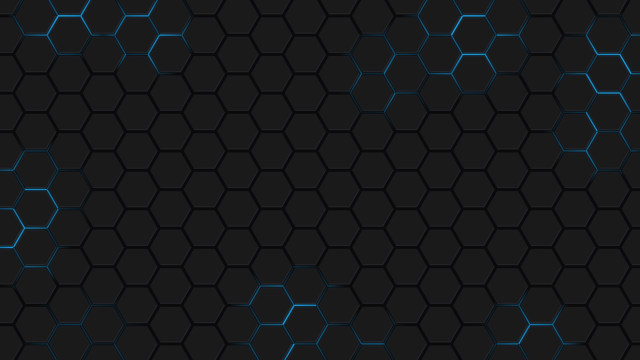
Write a Shadertoy shader that draws this pattern.

```glsl
// Dark flat-topped hexagon tiles parted by black grooves, with blue light in some grooves.
// Each point finds its nearest tile centre; the distance to the tile border shapes the
// groove and rim, and soft pools of light, varied by a hash per edge, colour the grooves.

#define PITCH 0.1072                    // tile height, in canvas heights
#define COLUMN 0.0936                   // spacing of tile columns
#define ORIGIN vec2(0.0995, 0.420)      // centre of one tile
#define GROOVE 0.042                    // half width of groove, in tile heights
#define CORE 0.017                      // half width of lit line, in tile heights
#define HALO 0.045                      // reach of the glow, in tile heights
#define FACE_COLOR vec3(0.100, 0.100, 0.107)
#define GROOVE_COLOR vec3(0.040, 0.040, 0.044)
#define RIM_COLOR vec3(0.050, 0.050, 0.054)
#define LIGHT_COLOR vec3(0.09, 0.64, 0.92)

const float SQRT3 = 1.7320508;
const int POOL_COUNT = 12;

// Pools of light: centre, radius, strength
const vec4 POOLS[POOL_COUNT] = vec4[](
    vec4(0.17, 0.97, 0.15, 1.0), vec4(0.41, 0.91, 0.14, 0.9),
    vec4(1.30, 0.91, 0.19, 1.0), vec4(1.08, 0.79, 0.15, 0.6),
    vec4(1.70, 0.80, 0.17, 1.0), vec4(1.66, 0.64, 0.15, 0.8),
    vec4(0.09, 0.45, 0.17, 0.8), vec4(0.07, 0.32, 0.13, 1.0),
    vec4(0.81, 0.10, 0.18, 1.0), vec4(1.04, 0.04, 0.11, 0.5),
    vec4(1.47, 0.05, 0.15, 0.8), vec4(0.24, 0.03, 0.18, 0.35));

float hash21(vec2 p) {
    vec3 q = fract(vec3(p.xyx) * 0.1031);
    q += dot(q, q.yzx + 33.33);
    return fract((q.x + q.y) * q.z);
}

// Offset from the nearest tile centre, for tiles of unit height
vec2 hexOffset(vec2 p) {
    vec2 span = vec2(SQRT3, 1.0);
    vec2 a = mod(p + 0.5 * span, span) - 0.5 * span;
    vec2 b = mod(p, span) - 0.5 * span;
    return dot(a, a) < dot(b, b) ? a : b;
}

// Outward normal of the nearest of the six sides
vec2 nearestNormal(vec2 offset) {
    vec2 best = vec2(0.0, 1.0);
    for (int i = 0; i < 3; i++) {
        float angle = radians(30.0 + 60.0 * float(i));
        vec2 n = vec2(cos(angle), sin(angle));
        if (abs(dot(offset, n)) > abs(dot(offset, best))) best = n;
    }
    return dot(offset, best) < 0.0 ? -best : best;
}

float poolLight(vec2 uv) {
    float light = 0.0;
    for (int i = 0; i < POOL_COUNT; i++) {
        vec2 d = (uv - POOLS[i].xy) / POOLS[i].z;
        float fade = max(0.0, 1.0 - dot(d, d));
        light = max(light, POOLS[i].w * fade);
    }
    return light;
}

void mainImage(out vec4 fragColor, in vec2 fragCoord) {
    vec2 uv = fragCoord / iResolution.y;
    vec2 p = (uv - ORIGIN) / vec2(COLUMN * 2.0 / SQRT3, PITCH);
    float aa = 0.75 / (iResolution.y * PITCH);

    // Tile geometry
    vec2 offset = hexOffset(p);
    vec2 normal = nearestNormal(offset);
    float border = 0.5 - dot(offset, normal);

    // Tile face, groove and a thin rim that is stronger on the lower right
    float face = smoothstep(GROOVE - aa, GROOVE + aa, border);
    vec3 color = mix(GROOVE_COLOR, FACE_COLOR, face);
    float rim = 1.0 - smoothstep(0.0, 0.012 + aa, abs(border - GROOVE - 0.008));
    float facing = max(0.0, dot(normal, vec2(0.5, -0.866)));
    color += RIM_COLOR * rim * (0.15 + 0.85 * facing);

    // Light in the grooves, with a steady gain shared by both sides of an edge
    vec2 edgeId = round((p - offset + 0.5 * normal) * vec2(4.0 / SQRT3, 4.0));
    float gain = mix(0.35, 1.0, smoothstep(0.1, 0.7, hash21(edgeId + 71.0)));
    float light = poolLight(uv) * gain;
    float core = 1.0 - smoothstep(CORE - aa, CORE + aa, border);
    float halo = exp(-border * border / (HALO * HALO));
    color += LIGHT_COLOR * light * (0.75 * core + 0.22 * halo);

    fragColor = vec4(min(color, 1.0), 1.0);
}
```
